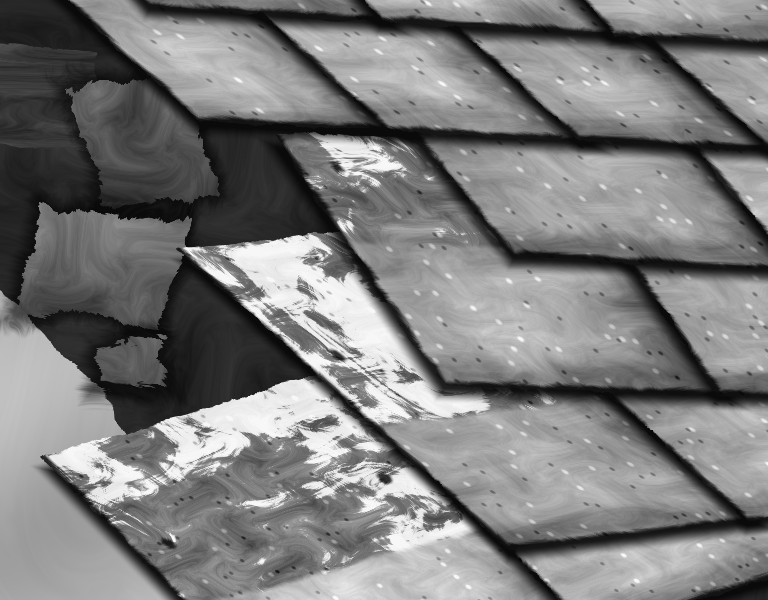
Write a WebGL 1 fragment shader that draws this texture.

```glsl
precision highp float;
// Weathered grey roof slates in overlapping slanted courses, broken away at the left.
uniform vec2 u_resolution;

#define VIEW_HEIGHT 6.0
#define COURSES 6
#define COLUMNS 4
#define LIME_LINE 1.4
#define RIM 0.08
#define SHADOW 0.17
#define SLATE_TONE 0.61
#define AGED_TONE 0.47
#define LIME_TONE 0.93
#define VOID_TONE 0.15
#define WALL_TONE 0.68

float hash(vec2 p) {
  return fract(sin(dot(p, vec2(127.1, 311.7))) * 4375.85);
}
// Layered, warped sines; roughly -0.8 to 0.8
float weather(vec2 p) {
  float sum = 0.0, amp = 0.5;
  for (int i = 0; i < 6; i++) {
    p = mat2(0.8, 0.6, -0.6, 0.8) * p * 1.85 + 1.7;
    p += 0.7 * sin(p.yx * 1.3 + float(i));
    sum += amp * sin(p.x) * cos(p.y * 0.9);
    amp *= 0.68;
  }
  return sum;
}
// Sparse cellular flecks
float flecks(vec2 p, float density) {
  vec2 cell = floor(p);
  vec2 center = 0.3 + 0.4 * vec2(hash(cell), hash(cell + 7.3));
  float present = step(1.0 - density, hash(cell + 3.1));
  return present * (1.0 - smoothstep(0.08, 0.28, length(fract(p) - center)));
}
// Smooth coverage of a distance
float fill(float d, float px) {
  return clamp(0.5 - d / px, 0.0, 1.0);
}
// Lower left corner (xy), slant of the sides, tilt of the lower edge
vec4 courseShape(int row) {
  if (row == 0) return vec4(3.0, 7.2, 0.98, -0.3);
  if (row == 1) return vec4(5.1, 5.5, 1.1, -0.12);
  if (row == 2) return vec4(4.45, 3.87, 0.68, 0.03);
  if (row == 3) return vec4(5.15, 2.57, 0.82, 0.05);
  if (row == 4) return vec4(2.0, 1.22, 1.1, 0.05);
  return vec4(1.5, 0.08, 0.9, 0.06);
}
// Width and length of the slates in a course
vec2 slateSize(int row) {
  float width = row == 0 ? 3.77 : row < 4 ? 2.7 : row == 4 ? 1.8 : 2.2;
  return vec2(width, row < 2 ? 3.4 : 2.5);
}
// Tone of a slate; q runs from its lower left corner
float slateFace(vec2 q, vec2 size, float seed) {
  vec2 s = q + seed * 19.0;
  float broad = weather(s * vec2(0.7, 0.9));
  float fine = weather(s * vec2(2.6, 4.5) + 5.0);
  vec2 glow = q / size - vec2(0.4, 0.25);
  float clean = SLATE_TONE + 0.14 * (seed - 0.5) + 0.09 * (broad + fine);
  clean += 0.12 * exp(-10.0 * dot(glow, glow));
  float border = min(q.y, (size.x - q.x) * 0.7) + 0.12 * broad;
  clean -= 0.17 * (1.0 - smoothstep(0.1, 0.38, border));
  // Lime crust on the part once covered by the course above
  float lime = smoothstep(-0.05, 0.22, broad + 0.45 * fine);
  float aged = mix(AGED_TONE + 0.18 * fine, LIME_TONE + 0.06 * fine, lime);
  float tone = mix(clean, aged, smoothstep(-0.04, 0.04, q.y - LIME_LINE + 0.06 * broad));
  tone += 0.2 * flecks(s * 7.0, 0.12) - 0.22 * flecks(s * 9.0 + 4.0, 0.1);
  // Nail holes
  float nail = length(vec2(min(abs(q.x - 0.42), abs(q.x - size.x + 0.55)), q.y - 2.16));
  tone *= mix(0.2, 1.0, smoothstep(0.03, 0.09, nail + 0.03 * fine));
  // Split, dark edge
  float rim = min(q.y, q.x * 0.75 + 0.02) + 0.025 * fine;
  return tone * mix(0.16, 1.0, smoothstep(0.3 * RIM, RIM, rim));
}
// Ragged broken piece lying on the boards
float shard(float tone, vec2 p, vec2 center, vec2 extent, float lean, float grey, float px) {
  vec2 q = p - center;
  q.x -= lean * q.y;
  q.y += 0.3 * lean * q.x;
  float d = max(abs(q.x) - extent.x, abs(q.y) - extent.y) + 0.12 * weather(p * 1.5);
  float face = grey + 0.12 * weather(p * 2.0 + grey * 9.0) - 0.12 * q.y;
  return mix(tone * mix(0.4, 1.0, smoothstep(0.0, 0.2, d)), face, fill(d, px));
}
// Boards, bright wall and debris behind the slates
float underlay(vec2 p, float px) {
  float rough = weather(p * 1.6);
  float tone = VOID_TONE + 0.06 * rough;
  float plank = max(abs(p.y - 0.95 - 0.1 * p.x) - 0.5, p.x - 0.95) + 0.04 * rough;
  tone = mix(tone, 0.24 + 0.13 * weather(p * vec2(0.6, 5.0)), fill(plank, px));
  float wall = max(p.x - 1.15 - 0.75 * max(p.y - 4.2, 0.0), 0.7 * (p.x - p.y + 2.9));
  float wallTone = WALL_TONE + 0.06 * sin(p.y * 2.0 + p.x) + 0.04 * weather(p * 0.5);
  tone = mix(tone, wallTone, fill(wall + 0.05 * rough, px));
  tone = shard(tone, p, vec2(1.4, 1.4), vec2(0.6, 0.6), 0.35, 0.3, px);
  tone = shard(tone, p, vec2(1.0, 2.68), vec2(0.72, 0.5), -0.3, 0.38, px);
  return shard(tone, p, vec2(1.28, 3.64), vec2(0.36, 0.23), 0.1, 0.34, px);
}
void main() {
  float px = VIEW_HEIGHT / u_resolution.y;
  vec2 p = vec2(gl_FragCoord.x, u_resolution.y - gl_FragCoord.y) * px;
  float tone = underlay(p, px), chip = 0.035 * weather(p * 2.5);
  // Lower courses first, so each one overlaps the course below
  for (int row = 0; row < COURSES; row++) {
    vec4 shape = courseShape(row);
    vec2 size = slateSize(row), offset = p - shape.xy;
    vec2 q = vec2(offset.x - shape.z * offset.y, shape.w * offset.x - offset.y);
    for (int col = 0; col < COLUMNS; col++) {
      float sides = 0.75 * max(-q.x, q.x - size.x);
      float d = max(sides, max(-q.y, q.y - size.y)) + chip;
      float shade = max(sides, max(-q.y, q.y - size.y + 0.2));
      tone *= mix(0.12, 1.0, smoothstep(0.0, SHADOW, shade));
      float seed = hash(vec2(float(row), float(col)) + 2.0);
      if (d < px) tone = mix(tone, slateFace(q, size, seed), fill(d, px));
      q.x -= size.x;
    }
  }
  gl_FragColor = vec4(vec3(clamp(tone, 0.04, 0.97)), 1.0);
}
```
